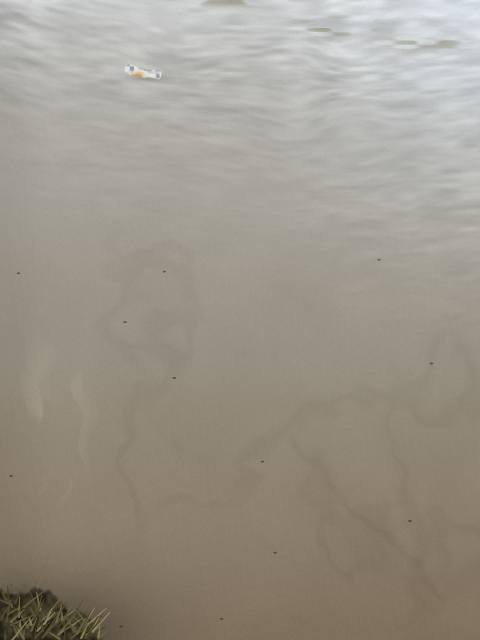
Reproduce this texture procedurally as a WebGL 2 fragment shader.

```glsl
#version 300 es
precision highp float;
// Murky river seen from its bank: pale rippled far water, silt veins, a floating bottle, a grassy corner.
uniform vec2 u_resolution;
out vec4 fragColor;

const vec3 WATER_NEAR = vec3(0.495, 0.435, 0.360);
const vec3 WATER_LOW  = vec3(0.555, 0.510, 0.440);
const vec3 WATER_MID  = vec3(0.605, 0.580, 0.530);
const vec3 WATER_HIGH = vec3(0.690, 0.683, 0.660);
const vec3 WATER_FAR  = vec3(0.800, 0.810, 0.810);
const vec3 SKY_TINT   = vec3(0.045, 0.060, 0.080);
const vec3 REFLECTION = vec3(0.560, 0.550, 0.470);
const vec3 SOIL       = vec3(0.190, 0.175, 0.125);
const vec3 GRASS_DARK = vec3(0.270, 0.260, 0.160);
const vec3 GRASS_DRY  = vec3(0.590, 0.550, 0.390);
const vec3 PLASTIC    = vec3(0.880, 0.890, 0.900);
const vec3 LABEL      = vec3(0.850, 0.560, 0.250);
const float RIPPLE_GAIN = 0.17;
const float VEIN_GAIN = 0.026;
const float GRAIN_GAIN = 0.018;
const int BLADES = 90;

float hash(vec2 p) { return fract(sin(dot(p, vec2(127.1, 311.7))) * 43758.5453); }

float noise(vec2 p) {
  vec2 i = floor(p), f = fract(p);
  f = f * f * (3.0 - 2.0 * f);
  return mix(mix(hash(i), hash(i + vec2(1, 0)), f.x),
             mix(hash(i + vec2(0, 1)), hash(i + vec2(1, 1)), f.x), f.y);
}

float fbm(vec2 p) {
  float sum = 0.0, amp = 0.5;
  for (int i = 0; i < 4; i++) {
    sum += amp * noise(p);
    p = mat2(1.6, 1.2, -1.2, 1.6) * p + 7.3;
    amp *= 0.5;
  }
  return sum;
}

// Distance to a segment (x) and position along it (y)
vec2 segment(vec2 p, vec2 a, vec2 b) {
  vec2 d = b - a;
  float t = clamp(dot(p - a, d) / dot(d, d), 0.0, 1.0);
  return vec2(length(p - a - d * t), t);
}

// Soft elliptical spot
float spot(vec2 p, vec2 center, vec2 radius) {
  vec2 d = (p - center) / radius;
  return exp(-dot(d, d));
}

vec3 waterBase(vec2 p) {
  float y = p.y + 0.10 * (p.x - 0.375) * smoothstep(0.2, 0.9, p.y);
  vec3 c = mix(WATER_NEAR, WATER_LOW, smoothstep(-0.05, 0.27, y));
  c = mix(c, WATER_MID, smoothstep(0.20, 0.55, y));
  c = mix(c, WATER_HIGH, smoothstep(0.48, 0.86, y));
  c = mix(c, WATER_FAR, smoothstep(0.78, 1.03, y));
  c += SKY_TINT * smoothstep(0.35, 0.75, p.x) * smoothstep(0.45, 0.85, p.y);
  return c - 0.03 * smoothstep(0.10, 0.0, p.x);
}

// Wavelets flattened by distance, strongest at the upper right
float ripples(vec2 p) {
  vec2 w = vec2(p.x, p.y + 0.22 * p.x * (1.0 - p.x));
  w += 0.022 * vec2(noise(p * 9.0), noise(p * 11.0 + 5.0));
  float waves = fbm(w * vec2(17.0, 85.0)) + 0.6 * noise(w * vec2(32.0, 140.0)) - 0.77;
  float reach = smoothstep(0.50, 1.0, p.y + 0.30 * (p.x - 0.35));
  return waves * reach * (0.4 + 0.9 * noise(p * vec2(5.0, 9.0) + 2.0));
}

// Thin dark silt threads, drifting clouds and one long vein at the lower right
float silt(vec2 p) {
  vec2 w = p + 0.10 * vec2(fbm(p * 6.0), fbm(p * 6.0 + 9.0));
  float thread = 1.0 - smoothstep(0.0, 0.07, abs(fbm(w * 6.5 + 3.0) - 0.47));
  thread *= smoothstep(0.35, 0.7, noise(p * 7.0 + 4.0));
  float cloud = fbm(w * vec2(13.0, 9.0)) - 0.47;
  float bend = 0.05 * (fbm(p * 14.0) - 0.5);
  float vein = segment(p + bend, vec2(0.45, 0.31), vec2(0.69, 0.07)).x;
  return cloud * 1.1 - 0.7 * thread - 0.7 * exp(-vein * vein / 6e-5);
}

void main() {
  vec2 p = gl_FragCoord.xy / u_resolution.y;
  p.x *= 0.75 * u_resolution.y / u_resolution.x;
  float px = 1.0 / u_resolution.y;

  // Water, silt and surface light
  vec3 col = waterBase(p);
  col += VEIN_GAIN * silt(p) * (1.0 - 0.75 * smoothstep(0.6, 0.9, p.y));
  col += RIPPLE_GAIN * ripples(p);
  float streak = smoothstep(0.60, 0.85, noise(vec2(p.x * 75.0 + 9.0 * p.y + 3.0 * noise(p * 20.0), p.y * 13.0)));
  col += 0.06 * streak * spot(p, vec2(0.085, 0.35), vec2(0.045, 0.11));

  // Broken bank reflections on the far water
  float dark = spot(p, vec2(0.52, 0.957), vec2(0.065, 0.016)) + spot(p, vec2(0.67, 0.934), vec2(0.07, 0.014))
             + spot(p, vec2(0.36, 0.998), vec2(0.09, 0.008));
  col = mix(col, REFLECTION, 0.65 * dark * smoothstep(0.35, 0.65, noise(p * vec2(30.0, 150.0))));

  // Sparse floating specks
  vec2 cell = floor(p * 13.0), at = fract(p * 13.0) - 0.2 - 0.6 * vec2(hash(cell), hash(cell + 4.0));
  float speck = 1.0 - smoothstep(0.012, 0.035, length(at * vec2(0.7, 1.2)));
  col *= 1.0 - 0.4 * speck * step(0.88, hash(cell + 8.0)) * step(p.y, 0.65);

  // Floating bottle: crumpled end, body, label and shading
  float crumple = 0.004 * (noise(p * 190.0) - 0.5);
  float body = min(segment(p, vec2(0.202, 0.893), vec2(0.212, 0.888)).x - 0.0075,
                   segment(p, vec2(0.218, 0.885), vec2(0.247, 0.884)).x - 0.0060) + crumple;
  col *= 1.0 - 0.15 * spot(p, vec2(0.228, 0.878), vec2(0.030, 0.005));
  vec3 plastic = PLASTIC - 0.28 * smoothstep(0.45, 0.8, noise(p * 150.0));
  plastic = mix(plastic, LABEL, 0.9 * spot(p, vec2(0.216, 0.882), vec2(0.008, 0.005)));
  col = mix(col, plastic, 1.0 - smoothstep(-px, px, body));

  // Shadowed shallows and soil bank
  col *= 1.0 - 0.42 * spot(p, vec2(0.06, 0.0), vec2(0.15, 0.085));
  float edge = 0.078 - 0.045 * smoothstep(0.05, 0.14, p.x) - 0.05 * smoothstep(0.135, 0.17, p.x);
  float bank = p.y - edge + 0.03 * (fbm(p * 55.0) - 0.45);
  vec3 soil = SOIL * (0.6 + 0.9 * noise(p * 130.0));
  col = mix(col, soil, 1.0 - smoothstep(-0.006, 0.006, bank));

  // Grass blades and one tall stem
  for (int i = 0; i < BLADES; i++) {
    float k = float(i), r = hash(vec2(k, 1.0)), tone = hash(vec2(k, 4.0));
    vec2 root = vec2(0.155 * r, (0.072 - 0.055 * r) * hash(vec2(k, 2.0)));
    vec2 tip = root + vec2(0.055 * (hash(vec2(k, 3.0)) - 0.35), 0.008 + 0.024 * hash(vec2(k, 5.0)));
    vec2 s = segment(p - vec2(0.0, 0.004 * sin(40.0 * (p.x - root.x))), root, tip);
    float blade = 1.0 - smoothstep(0.0, px, s.x - 0.0012 * (1.0 - s.y));
    col = mix(col, mix(GRASS_DARK, GRASS_DRY, tone * tone), 0.85 * blade);
  }
  vec2 stem = segment(p + vec2(0.004 * sin(p.y * 60.0), 0.0), vec2(0.055, 0.082), vec2(0.081, 0.132));
  col = mix(col, GRASS_DRY * 0.8, 0.7 * (1.0 - smoothstep(0.0, px, stem.x - 0.0006)));

  col += GRAIN_GAIN * (noise(p * 420.0) - 0.5);
  fragColor = vec4(clamp(col, 0.0, 1.0), 1.0);
}
```
